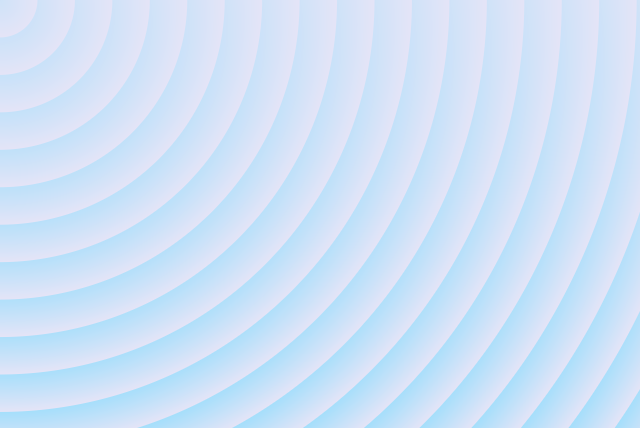
This background is drawn by a Shadertoy shader. Its source:

```glsl
const vec3 LAVENDER = vec3(0.896, 0.896, 0.969);
const vec3 SKY_BLUE = vec3(0.642, 0.872, 0.985);

// Sawtooth from 0 to 1 per ring, with its jump smoothed over one pixel
float ringRamp(float radius, float spacing, float pixel) {
    float phase = fract(radius / spacing);
    float halfWidth = 0.5 * pixel / spacing;
    float rise = clamp((phase + halfWidth) / (2.0 * halfWidth), 0.0, 1.0);
    float drop = clamp((phase - 1.0 + halfWidth) / (2.0 * halfWidth), 0.0, 1.0);
    return phase + (1.0 - rise) - drop;
}

void mainImage(out vec4 fragColor, in vec2 fragCoord) {
    // Distance from the top left corner, in canvas heights
    vec2 fromCorner = vec2(fragCoord.x, iResolution.y - fragCoord.y) / iResolution.y;

    // Blue deepens towards the bottom
    vec3 backdrop = mix(LAVENDER, SKY_BLUE, mix(0.333, 1.0, fromCorner.y));

    // Each ring fades outwards to lavender
    float veil = ringRamp(length(fromCorner), 0.0875, 1.0 / iResolution.y);
    fragColor = vec4(mix(backdrop, LAVENDER, veil), 1.0);
}
```
